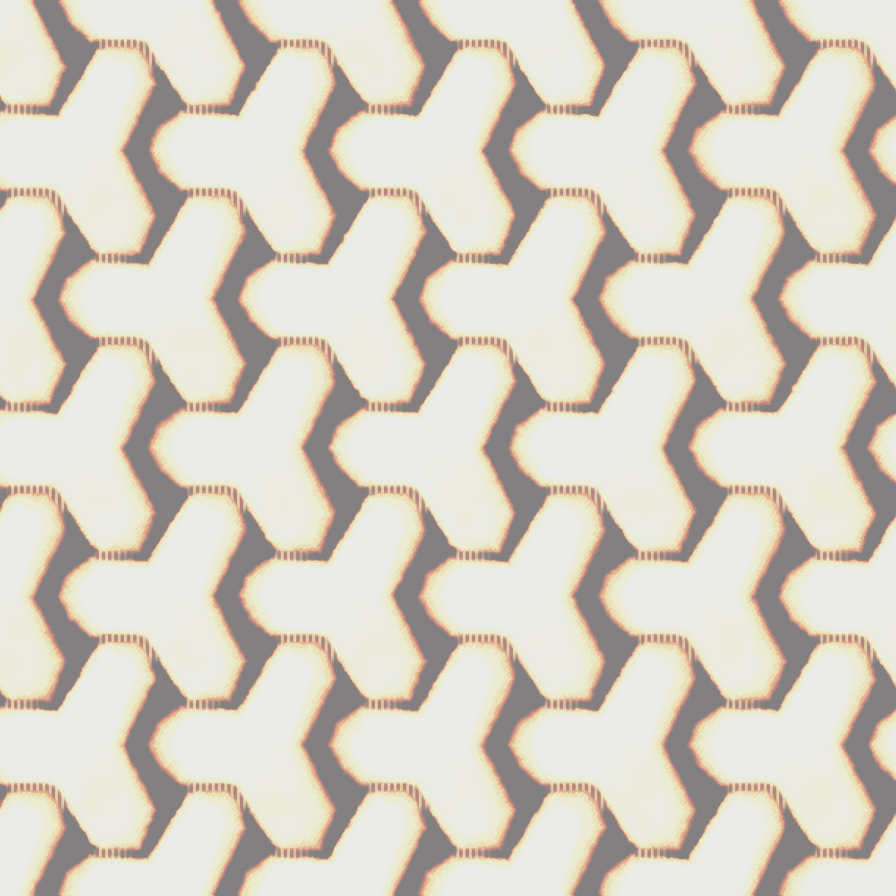
A Shadertoy shader for this pattern:

```glsl
#define PITCH vec2(20.09, 16.6)   // column and row spacing, percent of canvas
#define ORIGIN vec2(49.87, 50.0)
#define GROUT vec3(0.51, 0.50, 0.50)
#define BROWN vec3(0.74, 0.53, 0.50)
#define SALMON vec3(0.90, 0.69, 0.56)
#define CREAM vec3(0.92, 0.87, 0.70)
#define PALE vec3(0.92, 0.92, 0.82)
#define WHITE vec3(0.92, 0.92, 0.915)
#define TOOTH 0.70                // spacing of the seam teeth
#define WOBBLE 0.22               // unevenness of the outline

const int N = 18;
const vec2 OUTLINE[N] = vec2[N](
    vec2(-13.3, 0.0), vec2(-12.4, 2.5), vec2(-9.6, 4.5), vec2(-3.3, 4.0),
    vec2(1.2, 11.4), vec2(2.3, 11.85), vec2(5.7, 11.85), vec2(7.0, 10.4),
    vec2(7.8, 7.4), vec2(4.2, 0.0), vec2(7.8, -7.2), vec2(6.0, -11.7),
    vec2(1.5, -11.85), vec2(0.4, -10.9), vec2(-3.6, -4.8), vec2(-4.7, -4.5),
    vec2(-9.7, -4.5), vec2(-12.0, -2.5));

float hash(vec2 p) {
    return fract(sin(dot(p, vec2(127.1, 311.7))) * 43758.5453);
}

float noise(vec2 p) {
    vec2 i = floor(p), f = fract(p);
    f = f * f * (3.0 - 2.0 * f);
    return mix(mix(hash(i), hash(i + vec2(1, 0)), f.x),
               mix(hash(i + vec2(0, 1)), hash(i + vec2(1, 1)), f.x), f.y);
}

// Signed distance to the three-armed paver, negative inside
float paverDistance(vec2 p) {
    float d = 1e6, side = 1.0;
    for (int i = 0, j = N - 1; i < N; j = i, i++) {
        vec2 a = OUTLINE[i], b = OUTLINE[j], e = b - a, w = p - a;
        vec2 r = w - e * clamp(dot(w, e) / dot(e, e), 0.0, 1.0);
        d = min(d, dot(r, r));
        bvec3 c = bvec3(p.y >= a.y, p.y < b.y, e.x * w.y > e.y * w.x);
        if (all(c) || all(not(c))) side = -side;
    }
    return side * sqrt(d);
}

// Bands of colour from the worn rim to the flat face
vec3 rimColor(float depth) {
    vec3 c = mix(BROWN, SALMON, smoothstep(0.08, 0.22, depth));
    c = mix(c, CREAM, smoothstep(0.25, 0.42, depth));
    c = mix(c, PALE, smoothstep(0.50, 0.85, depth));
    return mix(c, WHITE, smoothstep(1.00, 2.00, depth));
}

void mainImage(out vec4 fragColor, in vec2 fragCoord) {
    float pixel = 100.0 / iResolution.y;
    vec2 uv = fragCoord * pixel;
    vec2 p = uv - ORIGIN;

    // Nearest and second nearest paver in the staggered rows
    float d = 1e6, second = 1e6;
    vec2 local = p, id = vec2(0.0);
    float baseRow = floor(p.y / PITCH.y + 0.5);
    for (int r = -1; r <= 1; r++) {
        float row = baseRow + float(r);
        float shift = 0.5 * mod(row, 2.0);
        float baseCol = floor(p.x / PITCH.x - shift + 0.5);
        for (int c = -1; c <= 1; c++) {
            float col = baseCol + float(c);
            vec2 q = p - vec2(col + shift, row) * PITCH;
            float dist = paverDistance(q);
            if (dist < d) {
                second = d;
                d = dist;
                local = q;
                id = vec2(col, row);
            } else {
                second = min(second, dist);
            }
        }
    }

    // Uneven outline, different on every paver
    float edge = d + WOBBLE * (noise(uv * 1.3 + id * 7.0) - 0.5)
               + 0.12 * (noise(uv * 3.5) - 0.5);

    // Rim is broad on the right flanks and the left tip
    float broad = smoothstep(0.0, 6.0, local.x) + smoothstep(-7.0, -12.0, local.x);
    float width = mix(0.55, 1.55, min(broad, 1.0)) * mix(0.85, 1.15, hash(id));
    float stipple = sin(uv.x * 11.0 + uv.y * 3.0) * sin(uv.y * 11.0);
    float depth = -edge / width;
    depth += (0.16 * stipple + 0.3 * (noise(uv * 4.0) - 0.5)) * smoothstep(0.1, 0.8, depth);
    vec3 face = rimColor(depth);

    // Soft yellow stain on the lower arm
    vec2 s = (local - vec2(1.5, -6.0)) / vec2(4.5, 5.0);
    float stain = exp(-dot(s, s)) * mix(0.4, 1.0, hash(id + 3.7)) * (0.4 + 0.8 * noise(uv * 0.5));
    face = mix(face, PALE, 0.8 * stain * smoothstep(0.8, 1.4, depth));

    vec3 color = mix(face, GROUT, smoothstep(-pixel, pixel, edge));

    // Toothed seam where two pavers touch
    float seam = (1.0 - smoothstep(0.4, 0.8, d + second)) * smoothstep(-0.45, -0.1, d);
    float tooth = abs(fract(uv.x / TOOTH) - 0.5) * 2.0;
    color = mix(color, mix(BROWN, CREAM, smoothstep(0.35, 0.75, tooth)), 0.85 * seam);

    fragColor = vec4(color, 1.0);
}
```
